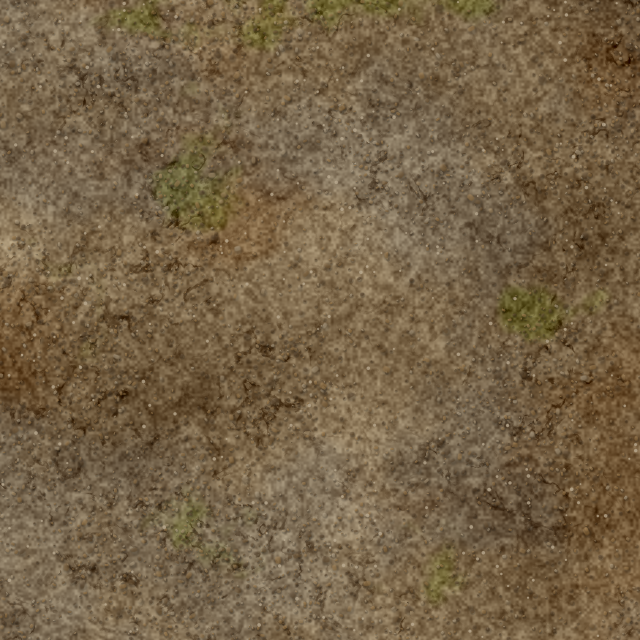
Write a Shadertoy shader that draws this texture.

```glsl
const vec3 SOIL = vec3(0.472, 0.388, 0.271);
const vec3 TONE_TINT = vec3(1.0, 1.03, 0.97);
const vec3 RUST_SHIFT = vec3(0.010, -0.016, -0.035);
const vec3 GRAY_SHIFT = vec3(-0.030, -0.010, 0.018);
const vec3 MOSS_SHIFT = vec3(-0.035, 0.010, -0.075);
const vec3 OCHRE = vec3(0.62, 0.48, 0.29);
const vec3 PALE_STONE = vec3(0.68, 0.62, 0.52);
const vec3 DARK_STONE = vec3(0.36, 0.28, 0.19);
const vec2 LIGHT_DIR = vec2(-0.5, 0.85);
const float BROAD_CONTRAST = 0.30;
const float CLOD_CONTRAST = 0.10;
const float GRAIN_CONTRAST = 0.15;
const float DUST_CONTRAST = 0.16;
const float CREVICE_DEPTH = 0.17;
const float SMALL_CELLS = 125.0;
const float LARGE_CELLS = 74.0;
const float SPECK_CELLS = 100.0;

float hash(vec2 p) {
    vec3 q = fract(vec3(p.xyx) * 0.1031);
    q += dot(q, q.yzx + 33.33);
    return fract((q.x + q.y) * q.z);
}

vec2 hash2(vec2 p) {
    return vec2(hash(p + 17.3), hash(p + 91.7));
}

float noise(vec2 p) {
    vec2 i = floor(p), f = fract(p);
    f = f * f * (3.0 - 2.0 * f);
    return mix(mix(hash(i), hash(i + vec2(1, 0)), f.x),
               mix(hash(i + vec2(0, 1)), hash(i + vec2(1, 1)), f.x), f.y);
}

float fbm(vec2 p) {
    float sum = 0.0, amp = 0.5;
    for (int i = 0; i < 5; i++) {
        sum += amp * noise(p);
        p = mat2(1.6, 1.2, -1.2, 1.6) * p + 7.7;
        amp *= 0.5;
    }
    return sum / 0.96875;
}

// Scattered angular stones, lit from above, each with a soft shadow below
vec3 addStones(vec3 col, vec2 p, float density, float opacity) {
    vec2 cell = floor(p);
    for (int y = -1; y <= 1; y++)
    for (int x = -1; x <= 1; x++) {
        vec2 id = cell + vec2(x, y);
        if (hash(id + 5.1) > density) continue;
        vec2 d = p - id - 0.15 - 0.7 * hash2(id);
        float angle = 6.2832 * hash(id + 43.0);
        float radius = mix(0.16, 0.44, pow(hash(id + 29.0), 1.7));
        float c = cos(angle), s = sin(angle);
        vec2 q = abs(mat2(c, -s, s, c) * d) * vec2(1.0, mix(1.1, 1.8, hash(id + 61.0)));
        float dist = mix(length(q), max(q.x, q.y), 0.4) - radius;
        float shadow = 1.0 - smoothstep(-0.1, 0.28, length(d + LIGHT_DIR * 0.22) - radius);
        float cover = 1.0 - smoothstep(-0.16, 0.14, dist);
        float kind = hash(id + 77.0);
        vec3 stone = mix(DARK_STONE, OCHRE, smoothstep(0.1, 0.7, kind));
        stone = mix(stone, PALE_STONE, smoothstep(0.65, 1.0, kind));
        stone += 0.11 * clamp(dot(d, LIGHT_DIR) / radius, -1.0, 1.0);
        col *= 1.0 - 0.32 * shadow * opacity;
        col = mix(col, stone, cover * opacity);
    }
    return col;
}

// Sparse bright chips
float specks(vec2 p) {
    vec2 id = floor(p);
    vec2 d = fract(p) - 0.3 - 0.4 * hash2(id);
    float size = mix(0.12, 0.28, hash(id + 3.0));
    return step(0.975, hash(id + 8.0)) * (1.0 - smoothstep(size - 0.1, size + 0.12, length(d)));
}

void mainImage(out vec4 fragColor, in vec2 fragCoord) {
    vec2 uv = fragCoord / iResolution.y;
    vec2 warp = vec2(noise(uv * 24.0), noise(uv * 24.0 + 40.0)) - 0.5;
    vec2 p = uv + 0.02 * warp;

    // Large stains and rough areas
    float broad = fbm(p * vec2(3.5, 5.0) + 3.0);
    float rough = smoothstep(0.42, 0.68, fbm(p * 7.0 + 21.0));
    float rust = smoothstep(0.48, 0.72, fbm(p * vec2(3.0, 4.5) + 52.0));
    float gray = smoothstep(0.48, 0.70, fbm(p * 4.0 + 83.0));
    float moss = smoothstep(0.66, 0.80, fbm(p * 6.0 + 118.0));

    // Clods, grains and dust
    float tone = (broad - 0.5) * BROAD_CONTRAST - 0.035 * rust;
    tone += (fbm(p * 38.0) - 0.5) * CLOD_CONTRAST;
    tone += (noise(uv * 115.0 + warp * 2.0) - 0.5) * GRAIN_CONTRAST;
    tone += (noise(uv * 235.0 + 11.0) - 0.5) * DUST_CONTRAST;

    // Broken dark crevices, densest on rough ground
    float ridge = 1.0 - abs(2.0 * fbm(p * 46.0 + 64.0) - 1.0);
    float broken = smoothstep(0.45, 0.75, noise(uv * 62.0 + 9.0));
    float crevice = smoothstep(0.80, 0.98, ridge) * broken;
    tone -= CREVICE_DEPTH * crevice * mix(0.35, 1.0, rough);

    vec3 col = SOIL + 0.018 + tone * TONE_TINT;
    col += rust * RUST_SHIFT + gray * GRAY_SHIFT + moss * MOSS_SHIFT;

    // Stones and chips
    col = addStones(col, uv * SMALL_CELLS, mix(0.12, 0.45, rough), 0.60);
    col = addStones(col, uv * LARGE_CELLS + 31.0, mix(0.05, 0.26, rough), 0.55);
    col = mix(col, PALE_STONE + 0.06, 0.75 * specks(uv * SPECK_CELLS));

    fragColor = vec4(clamp(col, 0.0, 1.0), 1.0);
}
```
